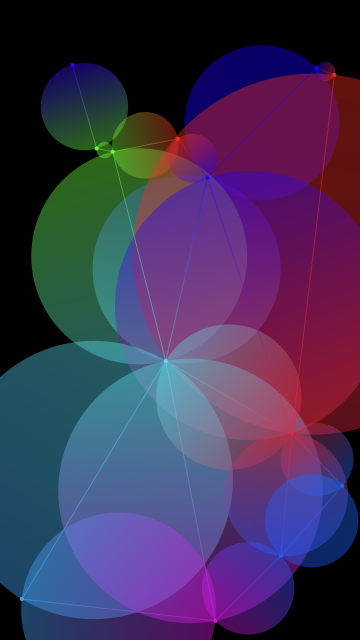
Write a Shadertoy shader that draws this background.

```glsl
// Translucent gradient discs spanning the links of a glowing node network on black.

const int NODE_COUNT = 13;
const int LINK_COUNT = 18;
const float DISC_ALPHA = 0.4;
const float LINE_ALPHA = 0.5;
const float LINE_HALF_WIDTH = 0.0007;
const float DOT_RADIUS = 0.0032;

// Node positions, in units of the canvas height
const vec2 nodePos[NODE_COUNT] = vec2[](
    vec2(0.113, 0.899), vec2(0.151, 0.768), vec2(0.176, 0.763),
    vec2(0.278, 0.783), vec2(0.324, 0.7225), vec2(0.4945, 0.894),
    vec2(0.5225, 0.883), vec2(0.456, 0.323), vec2(0.259, 0.436),
    vec2(0.535, 0.241), vec2(0.439, 0.1315), vec2(0.3365, 0.030),
    vec2(0.034, 0.064));

// Node colours
const vec3 nodeColor[NODE_COUNT] = vec3[](
    vec3(0.20, 0.02, 1.00), vec3(0.42, 1.00, 0.25), vec3(0.43, 1.00, 0.22),
    vec3(0.95, 0.20, 0.15), vec3(0.11, 0.00, 1.00), vec3(0.08, 0.00, 1.00),
    vec3(0.97, 0.18, 0.13), vec3(0.90, 0.16, 0.25), vec3(0.36, 0.88, 0.92),
    vec3(0.11, 0.42, 1.00), vec3(0.15, 0.36, 1.00), vec3(0.84, 0.09, 0.88),
    vec3(0.27, 0.67, 1.00));

// Linked node pairs, from back to front
const ivec2 links[LINK_COUNT] = ivec2[](
    ivec2(0, 1), ivec2(1, 2), ivec2(5, 4), ivec2(4, 8), ivec2(2, 8),
    ivec2(2, 3), ivec2(6, 7), ivec2(5, 6), ivec2(3, 4), ivec2(4, 7),
    ivec2(8, 12), ivec2(8, 11), ivec2(7, 8), ivec2(7, 10), ivec2(7, 9),
    ivec2(9, 10), ivec2(10, 11), ivec2(12, 11));

// Smooth coverage of a shape from its signed distance
float coverage(float dist, float pixel) {
    return clamp(0.5 - dist / pixel, 0.0, 1.0);
}

// Position along the segment a-b: 0 at a, 1 at b
float along(vec2 p, vec2 a, vec2 b) {
    vec2 ab = b - a;
    return clamp(dot(p - a, ab) / dot(ab, ab), 0.0, 1.0);
}

// Disc whose diameter is the segment a-b
float discDistance(vec2 p, vec2 a, vec2 b) {
    return length(p - 0.5 * (a + b)) - 0.5 * length(b - a);
}

void mainImage(out vec4 fragColor, in vec2 fragCoord) {
    float pixel = 1.0 / iResolution.y;
    vec2 p = fragCoord * pixel;
    vec3 color = vec3(0.0);

    // Gradient discs
    for (int i = 0; i < LINK_COUNT; i++) {
        ivec2 link = links[i];
        vec2 a = nodePos[link.x], b = nodePos[link.y];
        vec3 tint = mix(nodeColor[link.x], nodeColor[link.y], along(p, a, b));
        color = mix(color, tint, DISC_ALPHA * coverage(discDistance(p, a, b), pixel));
    }

    // Thin link lines
    for (int i = 0; i < LINK_COUNT; i++) {
        ivec2 link = links[i];
        vec2 a = nodePos[link.x], b = nodePos[link.y];
        float t = along(p, a, b);
        float dist = length(p - mix(a, b, t)) - LINE_HALF_WIDTH;
        vec3 tint = mix(nodeColor[link.x], nodeColor[link.y], t);
        color = mix(color, tint, LINE_ALPHA * coverage(dist, pixel));
    }

    // Node dots
    for (int i = 0; i < NODE_COUNT; i++) {
        float dist = length(p - nodePos[i]) - DOT_RADIUS;
        color = mix(color, nodeColor[i], 0.9 * coverage(dist, pixel));
    }

    fragColor = vec4(color, 1.0);
}
```
